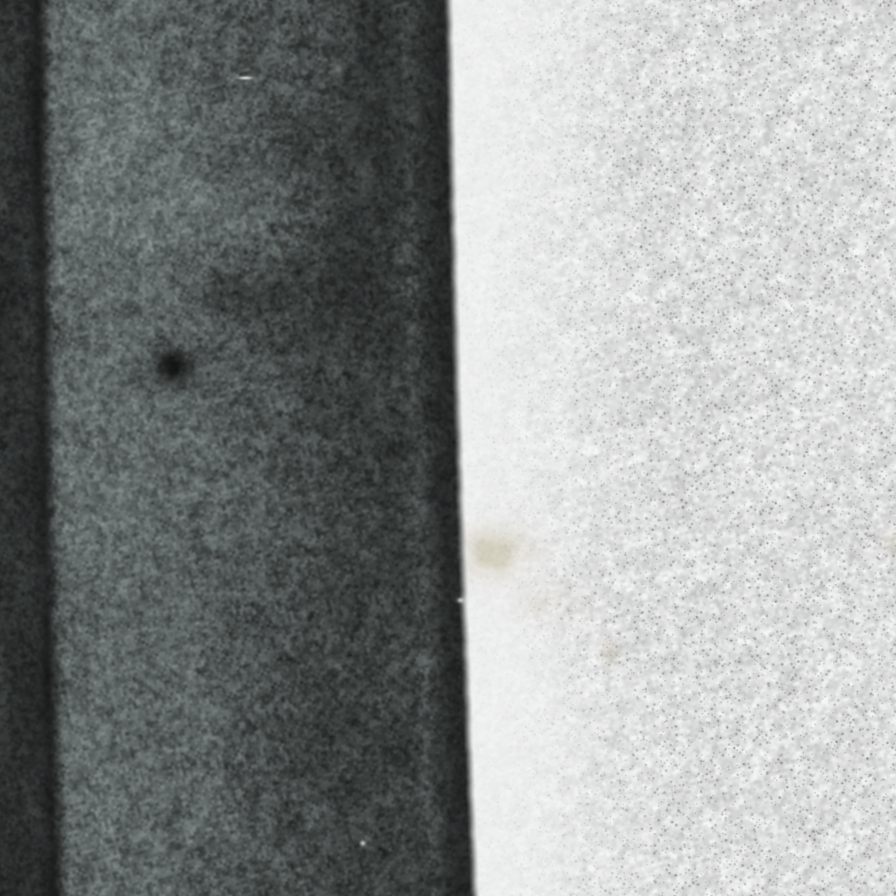
Reproduce this texture procedurally as a three.js fragment shader.

```glsl
varying vec2 vUv;

const vec3 SHADOW_TINT = vec3(0.955, 1.03, 1.015);
const vec3 PAPER_TINT = vec3(0.998, 1.0, 1.002);
const vec3 STAIN_TINT = vec3(0.89, 0.87, 0.80);
const float PANEL_LIGHT = 0.39;
const float PANEL_DARK = 0.235;
const float STRIP_SHADE = 0.18;
const float EDGE_SHADE = 0.155;
const float PAPER_BRIGHT = 0.935;
const float PAPER_GREY = 0.868;
const float EDGE_SOFTNESS = 0.0065;
const float GRAIN_SCALE = 165.0;
const float PANEL_GRAIN = 0.27;
const float PAPER_GRAIN = 0.22;
const float SPECK_DEPTH = 0.17;

float hash(vec2 p) {
  return fract(sin(dot(p, vec2(12.9898, 78.233))) * 43758.5453);
}

float noise(vec2 p) {
  vec2 i = floor(p);
  vec2 f = fract(p);
  f = f * f * (3.0 - 2.0 * f);
  return mix(mix(hash(i), hash(i + vec2(1.0, 0.0)), f.x),
             mix(hash(i + vec2(0.0, 1.0)), hash(i + 1.0), f.x), f.y);
}

vec2 turn(vec2 p) {
  return mat2(0.8, 0.6, -0.6, 0.8) * p;
}

// Layered noise, centred on zero
float fbm(vec2 p) {
  float sum = 0.0;
  float weight = 0.5;
  for (int i = 0; i < 4; i++) {
    sum += weight * (noise(p) - 0.5);
    p = turn(p) * 2.03 + 17.3;
    weight *= 0.5;
  }
  return sum;
}

// Fine film grain: soft clumps with sharper specks
float filmGrain(vec2 p) {
  vec2 q = turn(p) * GRAIN_SCALE;
  return 0.5 * (noise(q) - 0.5) + 0.5 * (noise(turn(q) * 1.7 + 31.7) - 0.5)
       + 0.25 * (noise(q * 0.45 + 9.1) - 0.5);
}

// Round dark grains, one jittered in each cell
float specks(vec2 p, float scale, float density) {
  vec2 q = turn(p) * scale;
  vec2 cell = floor(q);
  vec2 centre = 0.3 + 0.4 * vec2(hash(cell), hash(cell + 7.7));
  float present = step(1.0 - density, hash(cell + 3.1));
  return present * (1.0 - smoothstep(0.05, 0.38, length(q - cell - centre)));
}

// Soft elliptical spot
float blob(vec2 p, vec2 centre, vec2 radius) {
  vec2 d = (p - centre) / radius;
  return exp(-dot(d, d));
}

float band(float x, float centre, float width) {
  float d = (x - centre) / width;
  return exp(-d * d);
}

vec3 darkPanel(vec2 p, float seam, float edge) {
  float t = (p.x - seam) / (edge - seam);
  float shade = mix(PANEL_LIGHT, PANEL_DARK, smoothstep(0.15, 0.85, t));

  // Mottling, broad patches and faint upright streaks
  shade += 0.11 * fbm(p * vec2(9.0, 7.0)) + 0.09 * fbm(p * 42.0);
  shade += 0.07 * blob(p, vec2(0.25, 0.75), vec2(0.07, 0.06));
  shade += 0.04 * blob(p, vec2(0.12, 0.82), vec2(0.07, 0.06));
  shade -= 0.08 * blob(p, vec2(0.26, 0.675), vec2(0.06, 0.025));
  shade -= 0.05 * blob(p, vec2(0.35, 0.66), vec2(0.09, 0.1));
  shade -= 0.05 * blob(p, vec2(0.445, 0.5), vec2(0.025, 0.05));
  shade -= 0.05 * blob(p, vec2(0.42, 0.95), vec2(0.04, 0.08));
  shade += 0.055 * band(p.x, edge - 0.047, 0.011) * noise(p * vec2(70.0, 16.0));
  shade = mix(shade, EDGE_SHADE, smoothstep(edge - 0.05, edge - 0.012, p.x));

  // Narrow strip and its shadowed seam
  float strip = STRIP_SHADE + 0.09 * fbm(p * vec2(30.0, 9.0));
  shade = mix(strip, shade, smoothstep(seam - 0.012, seam + 0.01, p.x));
  shade -= 0.06 * band(p.x, seam - 0.006, 0.012);

  shade += filmGrain(p) * PANEL_GRAIN * smoothstep(0.03, 0.34, shade);
  float spot = blob(p, vec2(0.193, 0.591), vec2(0.019, 0.021));
  float halo = blob(p, vec2(0.196, 0.589), vec2(0.033, 0.027));
  shade *= 1.0 - 0.65 * spot - 0.16 * halo;
  return max(shade, 0.07) * SHADOW_TINT;
}

vec3 palePaper(vec2 p, float edge) {
  float away = p.x - edge + 0.12 * fbm(p * 6.0);
  float rough = smoothstep(0.0, 0.26, away);
  float shade = mix(PAPER_BRIGHT, PAPER_GREY, rough);
  shade += rough * 0.05 * fbm(p * 24.0);
  shade += filmGrain(p + 3.7) * PAPER_GRAIN * mix(0.2, 1.0, rough);
  float specking = specks(p, 150.0, 0.22) + 0.7 * specks(p + 0.37, 215.0, 0.25);
  shade -= SPECK_DEPTH * specking * mix(0.12, 1.0, rough);
  vec3 colour = min(shade, 0.96) * PAPER_TINT;

  // Tan stain with a thin trail down to the right
  float stain = blob(p, vec2(0.553, 0.383), vec2(0.038, 0.025));
  stain += 0.3 * blob(p, vec2(0.615, 0.325), vec2(0.035, 0.02));
  stain += 0.45 * blob(p, vec2(0.68, 0.272), vec2(0.012, 0.014));
  stain += 0.6 * blob(p, vec2(0.998, 0.395), vec2(0.012, 0.014));
  stain *= 1.0 + 1.6 * fbm(p * 50.0);
  return colour * mix(vec3(1.0), STAIN_TINT, clamp(stain, 0.0, 1.0));
}

void main() {
  vec2 p = vUv;
  float wobble = 0.0012 * (noise(vec2(p.y * 70.0, 4.0)) - 0.5);
  float seam = 0.070 - 0.030 * p.y + 0.012 * p.y * p.y + wobble;
  float edge = 0.530 - 0.042 * p.y + 0.013 * p.y * p.y + wobble;
  float side = smoothstep(edge - EDGE_SOFTNESS, edge + EDGE_SOFTNESS, p.x);
  vec3 colour = mix(darkPanel(p, seam, edge), palePaper(p, edge), side);

  // Bright dust flecks
  float dust = 0.8 * blob(p, vec2(0.274, 0.913), vec2(0.008, 0.002));
  dust += 0.25 * blob(p, vec2(0.377, 0.924), vec2(0.006, 0.008));
  dust += 0.7 * blob(p, vec2(0.514, 0.330), vec2(0.004, 0.003));
  dust += 0.7 * blob(p, vec2(0.405, 0.059), vec2(0.003, 0.003));
  dust += blob(p, vec2(0.915, 0.538), vec2(0.008, 0.002));
  gl_FragColor = vec4(mix(colour, vec3(0.94), min(dust, 1.0)), 1.0);
}
```
